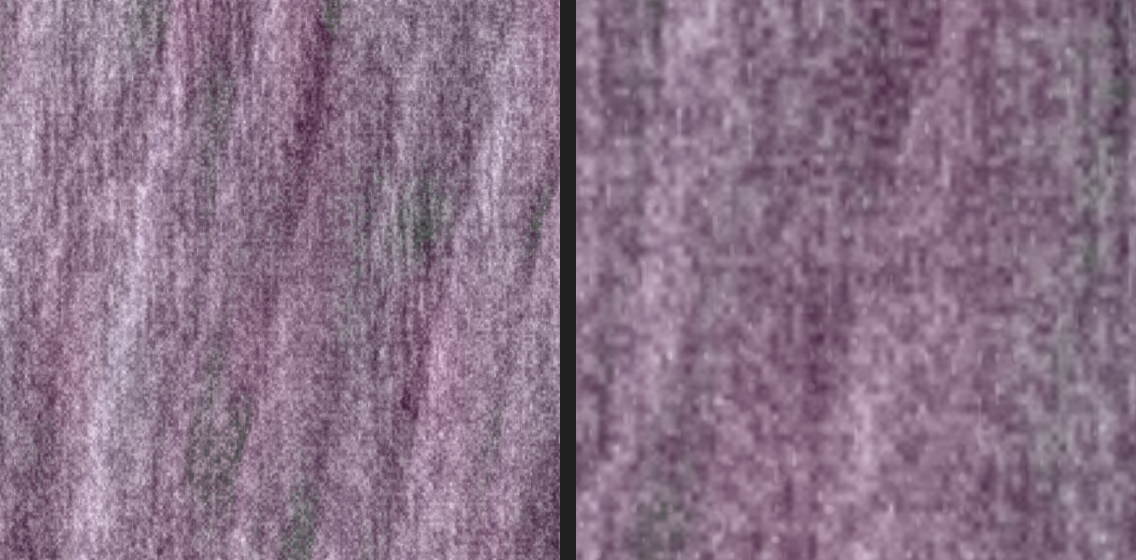
Left, the full canvas; right, a detail of the centre.
Give the GLSL for this texture, as a Shadertoy shader.

```glsl
float hash(vec2 p) {
    return fract(sin(dot(p, vec2(127.1, 311.7))) * 43758.5453);
}

// Smooth value noise centred on zero
float noise(vec2 p) {
    vec2 cell = floor(p), f = fract(p);
    f = f * f * (3.0 - 2.0 * f);
    float low = mix(hash(cell), hash(cell + vec2(1, 0)), f.x);
    float high = mix(hash(cell + vec2(0, 1)), hash(cell + vec2(1, 1)), f.x);
    return mix(low, high, f.y) - 0.5;
}

// Leaning bands: a crisp bright left edge that fades to the right
float leaningBands(vec2 uv) {
    float across = uv.x - 0.22 * uv.y + 0.035 * noise(uv * vec2(3.0, 4.0))
                 + 0.012 * noise(uv * vec2(40.0, 25.0));
    float phase = across * 6.8 + 0.35;
    float f = fract(phase);
    float strength = 0.6 + 0.7 * hash(vec2(floor(phase), 7.0));
    float edge = strength * smoothstep(0.0, 0.16, f) * (1.0 - f);
    return 0.15 * (edge - 0.42)
         + 0.15 * noise(vec2(across * 10.0, uv.y * 1.6 + 3.0))
         + 0.10 * noise(vec2(across * 23.0 + 9.0, uv.y * 2.5));
}

// Upright fibres, broad and fine
float fibres(vec2 uv) {
    float presence = 0.75 + 1.1 * noise(uv * vec2(7.0, 3.0) + 31.0);
    float fine = 0.17 * noise(uv * vec2(105.0, 11.0))
               + 0.13 * noise(uv * vec2(170.0, 32.0) + 17.0);
    return 0.10 * noise(uv * vec2(24.0, 1.5) + 5.0) + presence * fine;
}

void mainImage(out vec4 fragColor, in vec2 fragCoord) {
    vec2 uv = fragCoord / iResolution.xy;

    float bands = leaningBands(uv);
    float blotches = noise(uv * vec2(85.0, 62.0) + 41.0);
    float grain = noise(uv * vec2(215.0, 170.0) + 73.0);
    float tone = bands + fibres(uv) + 0.15 * blotches + 0.22 * grain
               + 0.07 * noise(uv * 330.0 + 11.0);

    // Pale flecks
    tone += 0.09 * smoothstep(0.26, 0.45, noise(uv * vec2(190.0, 110.0) + 90.0));

    vec3 mauve = vec3(0.583, 0.486, 0.572);
    vec3 color = mauve + tone * vec3(0.97, 1.03, 0.98);

    // Plum and lilac drift
    color += noise(uv * vec2(9.0, 3.0) + 57.0) * vec3(0.03, -0.05, -0.01);
    color.b += 0.15 * max(bands, 0.0);

    // Grey-green shade in the dark bands
    float patches = noise(uv * vec2(8.0, 5.0) + 23.0) + 0.35 * blotches;
    float shade = smoothstep(0.02, -0.10, bands) * smoothstep(-0.12, 0.3, patches);
    color += shade * vec3(-0.075, -0.015, -0.06);

    // Sparse mossy specks
    float moss = shade * smoothstep(0.12, 0.38, patches) * smoothstep(0.02, -0.18, tone);
    color = mix(color, vec3(0.27, 0.36, 0.28), 0.6 * moss);

    fragColor = vec4(clamp(color, 0.0, 1.0), 1.0);
}
```
